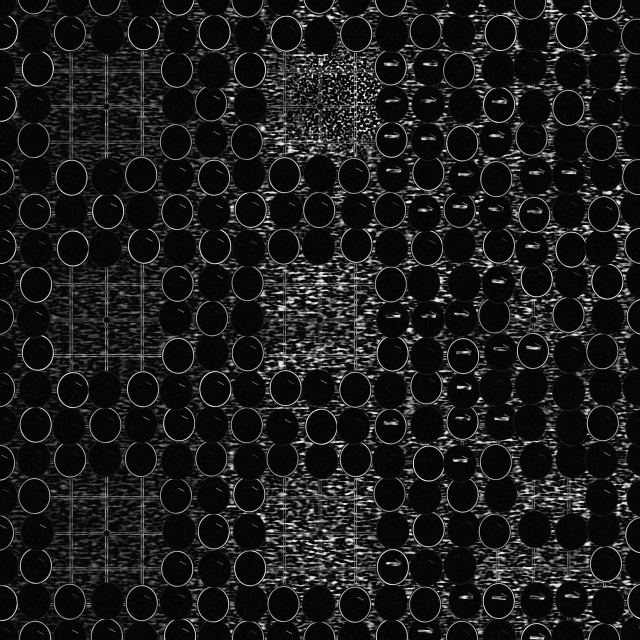
Reproduce this pattern procedurally as a WebGL 2 fragment shader.

```glsl
#version 300 es
precision highp float;
// Outlined round stones on a grained, ruled board, 18 pitches each way, with square clearings.

uniform vec2 u_resolution;
out vec4 fragColor;

const float PITCHES = 18.0;
const float BLOCK = 6.0;
const vec2 RING_RADII = vec2(0.437, 0.492);
const vec2 DARK_RADII = vec2(0.468, 0.525);

vec2 hash2(vec2 p) {
    vec3 q = fract(p.xyx * vec3(0.1031, 0.1030, 0.0973));
    q += dot(q, q.yzx + 33.33);
    return fract((q.xx + q.yz) * q.zy);
}

float gradientNoise(vec2 p) {
    vec2 cell = floor(p), f = p - cell;
    vec2 u = f * f * (3.0 - 2.0 * f);
    vec4 n;
    for (int k = 0; k < 4; k++) {
        vec2 corner = vec2(k & 1, k >> 1);
        float angle = 6.28318 * hash2(cell + corner).x;
        n[k] = dot(vec2(cos(angle), sin(angle)), f - corner);
    }
    return mix(mix(n.x, n.y, u.x), mix(n.z, n.w, u.x), u.y);
}

// Soft stroke of given half width around distance zero
float stroke(float d, float halfWidth, float px) {
    return 1.0 - smoothstep(halfWidth - 0.5 * px, halfWidth + 0.7 * px, abs(d));
}

float segmentDistance(vec2 p, vec2 a, vec2 b) {
    vec2 ab = b - a;
    return length(p - a - ab * clamp(dot(p - a, ab) / dot(ab, ab), 0.0, 1.0));
}

float ellipseDistance(vec2 p, vec2 radii) {
    float k = length(p / radii);
    return k * (k - 1.0) / max(length(p / (radii * radii)), 0.001);
}

// Clearings are 3 by 3 in each block; the right-hand ones are mostly filled
bool isClear(vec2 id) {
    vec2 fromCentre = abs(mod(id, BLOCK) - 3.0);
    if (max(fromCentre.x, fromCentre.y) > 1.5) return false;
    if (id.x < 12.0) return true;
    return id.y == 2.0 || (id.y == 4.0 && id.x > 14.5) || id == vec2(15.0, 9.0);
}

// Broken horizontal fibres, brighter to the right, with a speckled patch
float woodGrain(vec2 p) {
    float fibres = gradientNoise(p * vec2(3.6, 14.5));
    float fine = gradientNoise(p * vec2(8.0, 16.0) + 71.3);
    float speckle = gradientNoise(p * 15.0 + 19.7);
    float patchy = 0.85 + 0.7 * gradientNoise(p * vec2(0.5, 1.1) + 5.0);
    float level = mix(0.38, 1.15, smoothstep(3.0, 9.5, p.x));
    float rough = 1.0 - smoothstep(0.6, 2.2, length(p - vec2(9.6, 15.2)));
    float streaks = max(0.0, fibres + 0.65 * fine + 0.06);
    float grit = max(0.0, speckle + 0.4 * fine);
    return 0.025 + level * patchy * (1.35 * mix(streaks, grit * 1.3, rough) + 0.25 * grit);
}

// Twin-edged rules with a dark dot at each block centre
float ruledBoard(vec2 p, float px) {
    vec2 line = floor(p + 0.5);
    vec2 d = abs(p - line);
    float wear = 0.75 + 0.9 * gradientNoise(p * 7.0 + 40.0);
    float across = stroke(d.y - 0.03, 0.012, px) * mix(0.4, 0.65, hash2(vec2(line.y, 3.0)).x);
    float down = stroke(d.x - 0.03, 0.012, px) * mix(0.45, 0.7, hash2(vec2(line.x, 8.0)).x);
    float value = max(woodGrain(p), wear * max(across, down));
    vec2 star = mod(p, BLOCK) - 3.0;
    float r = length(star);
    value = mix(value, 0.04, 1.0 - smoothstep(0.07, 0.09 + px, r));
    return max(value, 0.4 * wear * stroke(r - 0.1, 0.012, px));
}

// Adds one stone over the value beneath
float addStone(float value, vec2 p, vec2 id, float px) {
    vec2 seed = hash2(id + 17.0), kind = hash2(id + 53.0);
    bool busySide = id.x > 11.5;
    vec2 q = p - id - vec2(0.0, 0.05) - (seed - 0.5) * (busySide ? 0.2 : 0.13);
    bool ringed = mod(id.x + id.y, 2.0) > 0.5 && !(busySide && kind.x < 0.2);
    float d = ellipseDistance(q, ringed ? RING_RADII : DARK_RADII);
    float body = 0.018 + 0.05 * max(0.0, gradientNoise(p * 13.0 + 9.0));
    float cover = 1.0 - smoothstep(-px, px, d - (ringed ? 0.035 : 0.0));
    value = mix(value, body, cover);

    // Bright outline or faint broken rim
    float uneven = 0.9 + 0.4 * gradientNoise(q * 4.0 + id * 3.0);
    float rim = ringed ? mix(0.6, 0.9, seed.x) : 0.12 * uneven;
    value = max(value, rim * uneven * stroke(d, 0.013, px));

    // Glints: thin slanted dashes, and broad ones among the crowded stones
    float dash = segmentDistance(q, vec2(0.08, 0.21), vec2(0.23, 0.13));
    float glint = 0.5 * smoothstep(0.25, 0.9, kind.y) * stroke(dash, 0.009, px);
    if (id.x > 10.5 && id.x < 16.5 && kind.y > 0.62) {
        float bar = segmentDistance(q, vec2(-0.15, 0.1), vec2(0.17, 0.08));
        float broken = 0.5 + 1.2 * gradientNoise(p * vec2(6.0, 13.0));
        glint = max(glint, broken * stroke(bar, 0.045, px));
    }
    return max(value, glint);
}

void main() {
    vec2 p = gl_FragCoord.xy / u_resolution * PITCHES;
    float px = PITCHES / min(u_resolution.x, u_resolution.y);
    float value = ruledBoard(p, px);
    vec2 nearest = floor(p + 0.5);
    for (int y = -1; y <= 1; y++)
        for (int x = -1; x <= 1; x++) {
            vec2 id = nearest + vec2(x, y);
            if (!isClear(id)) value = addStone(value, p, id, px);
        }
    fragColor = vec4(vec3(clamp(value, 0.0, 0.9)), 1.0);
}
```
